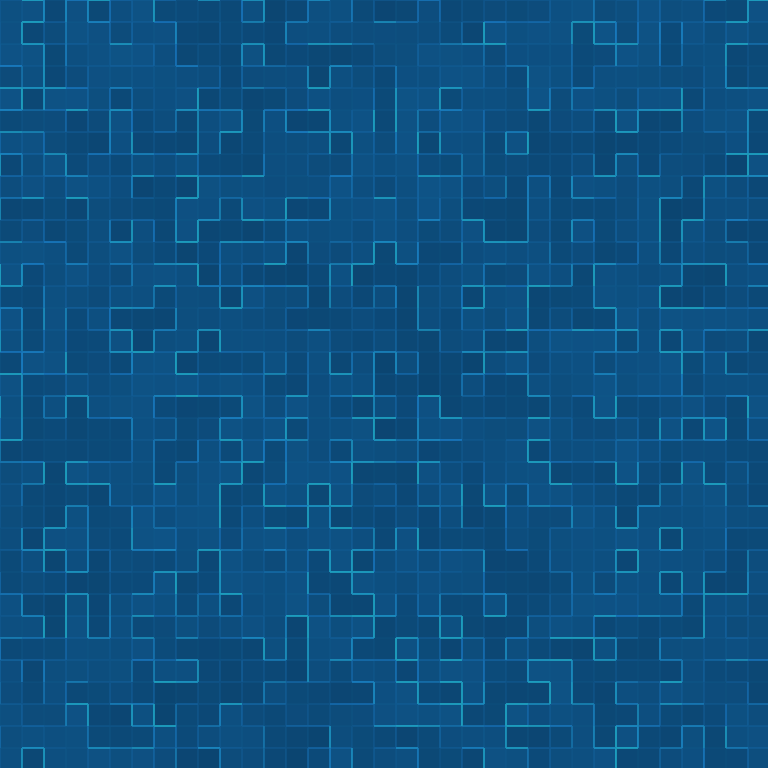
A Shadertoy shader for this texture:

```glsl
// Blue mosaic of square cells, outlined by thin glowing lines where neighbours differ.
#define CELLS 34.91
#define LINE_WIDTH 0.062
#define FAINT_LINE 0.10
#define CELL_DARK vec3(0.045, 0.272, 0.445)
#define CELL_LIGHT vec3(0.055, 0.325, 0.525)
#define LINE_TEAL vec3(0.050, 0.440, 0.600)
#define LINE_BLUE vec3(0.110, 0.530, 0.860)
#define LINE_CYAN vec3(0.140, 0.760, 0.860)

float hash(vec2 p) {
    vec3 q = fract(p.xyx * vec3(0.1031, 0.1030, 0.0973));
    q += dot(q, q.yzx + 33.33);
    return fract((q.x + q.y) * q.z);
}

// Slow drift of tone across the canvas, from layered sines
float drift(vec2 cell) {
    return 0.5 * sin(cell.x * 0.31 + 1.7 * sin(cell.y * 0.23))
         + 0.5 * sin(cell.y * 0.37 + 1.3 * sin(cell.x * 0.19 + 2.0));
}

// Level of one cell: a two-way state plus a smaller random part
float cellLevel(vec2 cell) {
    float state = step(0.46 - 0.10 * drift(cell), hash(cell + 17.0));
    return 0.55 * state + 0.45 * hash(cell + 71.0);
}

// Line colour in rgb and opacity in a, for the edge between two cells
vec4 edgeLine(vec2 cellA, vec2 cellB, float dist, float pixel) {
    float contrast = abs(cellLevel(cellA) - cellLevel(cellB));
    float tint = hash(cellA * 1.7 + cellB * 2.3 + 5.0);
    float strength = smoothstep(0.12, 0.72, contrast);
    vec3 color = mix(LINE_TEAL, LINE_BLUE, smoothstep(0.0, 0.4, contrast + 0.3 * tint));
    color = mix(color, LINE_CYAN, smoothstep(0.55, 1.05, contrast + 0.35 * tint));
    float coverage = clamp((0.5 * (LINE_WIDTH + pixel) - dist) / pixel, 0.0, 1.0);
    coverage *= min(1.0, LINE_WIDTH / pixel);
    return vec4(color, coverage * mix(FAINT_LINE + 0.12 * tint, 0.95, strength));
}

void mainImage(out vec4 fragColor, in vec2 fragCoord) {
    // Grid anchored at the upper left corner
    float pixel = CELLS / iResolution.y;
    vec2 p = vec2(fragCoord.x, iResolution.y - fragCoord.y) * pixel;
    vec2 cell = floor(p);
    vec2 nearest = floor(p + 0.5);
    vec2 dist = abs(p - nearest);

    // Flat cell fill
    float tone = 0.06 + 0.85 * cellLevel(cell) + 0.12 * drift(cell);
    vec3 color = mix(CELL_DARK, CELL_LIGHT, clamp(tone, 0.0, 1.0));

    // Upright and level lines, the stronger one on top
    vec4 upright = edgeLine(vec2(nearest.x - 1.0, cell.y), vec2(nearest.x, cell.y), dist.x, pixel);
    vec4 level = edgeLine(vec2(cell.x, nearest.y - 1.0), vec2(cell.x, nearest.y), dist.y, pixel);
    vec4 line = upright.a > level.a ? upright : level;
    color = mix(color, line.rgb, line.a);

    fragColor = vec4(color, 1.0);
}
```
